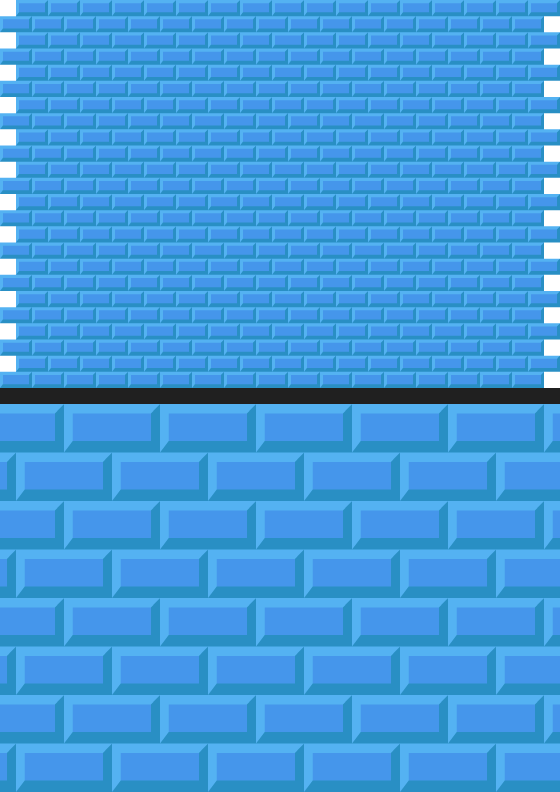
Top: the whole. Bottom: its middle third, enlarged.
A WebGL 2 fragment shader for this pattern:

```glsl
#version 300 es
precision highp float;
// A wall of bevelled blue bricks in running bond with a toothed white edge.
// Each brick is a flat face framed by light (top, left) and dark (bottom,
// right) bevels that meet in mitres; a sample grid smooths every edge.

uniform vec2 u_resolution;
out vec4 fragColor;

// Layout: bricks per course, courses, and shift of every other course
const float BRICKS = 17.0;
const float COURSES = 24.0;
const float SHIFT = 0.5;

// Bevel widths as fractions of the brick's width or height
const float BEVEL_LEFT = 0.09;
const float BEVEL_RIGHT = 0.095;
const float BEVEL_TOP = 0.195;
const float BEVEL_BOTTOM = 0.235;

// Colours
const vec3 FACE = vec3(0.27, 0.59, 0.92);
const vec3 LIGHT = vec3(0.33, 0.70, 0.95);
const vec3 DARK = vec3(0.16, 0.56, 0.77);
const vec3 BACKGROUND = vec3(1.0);

// Samples per pixel along each axis
const int SAMPLES = 4;

// Colour inside one brick, p from 0 to 1 on both axes
vec3 brickColor(vec2 p) {
    // Depth from each side, reaching 1 where the bevel meets the face
    float lit = min(p.x / BEVEL_LEFT, (1.0 - p.y) / BEVEL_TOP);
    float shaded = min((1.0 - p.x) / BEVEL_RIGHT, p.y / BEVEL_BOTTOM);
    if (min(lit, shaded) >= 1.0) return FACE;
    return lit < shaded ? LIGHT : DARK;
}

// Colour of the wall, uv from 0 to 1 across the canvas
vec3 wallColor(vec2 uv) {
    vec2 grid = uv * vec2(BRICKS + SHIFT, COURSES);
    grid.x -= SHIFT * mod(floor(grid.y), 2.0);
    // Half-brick gaps at alternate ends
    if (grid.x < 0.0 || grid.x >= BRICKS) return BACKGROUND;
    return brickColor(fract(grid));
}

void main() {
    vec2 corner = floor(gl_FragCoord.xy);
    vec3 color = vec3(0.0);
    for (int j = 0; j < SAMPLES; j++) {
        for (int i = 0; i < SAMPLES; i++) {
            vec2 offset = (vec2(i, j) + 0.5) / float(SAMPLES);
            color += wallColor((corner + offset) / u_resolution);
        }
    }
    fragColor = vec4(color / float(SAMPLES * SAMPLES), 1.0);
}
```
